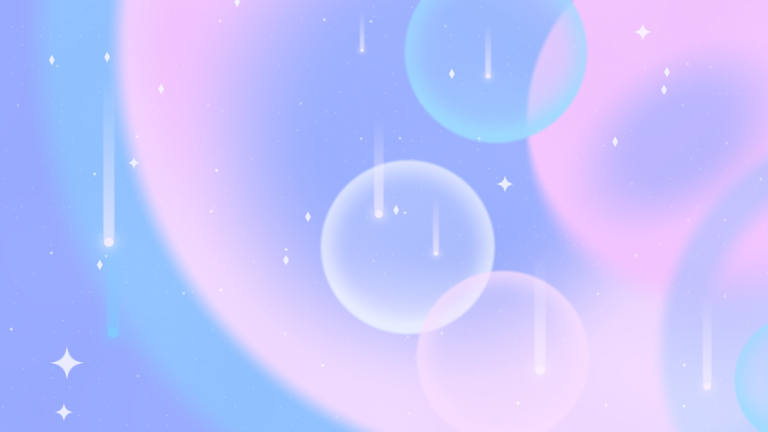
This background is drawn by a Shadertoy shader. Its source:

```glsl
// Pastel dream sky: huge soft rings, translucent bubbles, falling lights and stars.
// Circles are layered with feathered distance masks; small shapes come from loops,
// dust from a hashed grid, and faint mist from gradient noise.

const vec3 PERIWINKLE = vec3(0.60, 0.67, 1.0);
const vec3 SKY = vec3(0.57, 0.76, 1.0);
const vec3 LILAC = vec3(0.75, 0.76, 1.0);
const vec3 PINK = vec3(0.95, 0.77, 1.0);
const vec3 BLUSH = vec3(0.94, 0.85, 1.0);
const vec3 AQUA = vec3(0.62, 0.86, 1.0);
const vec3 PEARL = vec3(0.92, 0.94, 1.0);

// Bubbles: centre, radius
const vec3 BUBBLES[4] = vec3[4](vec3(1.148, 0.880, 0.213), vec3(0.944, 0.428, 0.203),
    vec3(1.164, 0.174, 0.201), vec3(1.852, 0.120, 0.153));
const vec3 TINTS[4] = vec3[4](AQUA, PEARL, vec3(0.97, 0.87, 1.0), AQUA);

// Falling lights: head position, tail length, head radius
const vec4 LIGHTS[8] = vec4[8](vec4(0.838, 0.884, 0.09, 0.006), vec4(1.130, 0.824, 0.12, 0.008),
    vec4(0.877, 0.505, 0.22, 0.013), vec4(1.009, 0.414, 0.13, 0.008),
    vec4(0.262, 0.231, 0.22, 0.017), vec4(0.252, 0.440, 0.38, 0.015),
    vec4(1.250, 0.144, 0.26, 0.015), vec4(1.637, 0.106, 0.21, 0.012));

// Four-pointed stars: position, size
const vec3 STARS[5] = vec3[5](vec3(0.155, 0.160, 0.046), vec3(0.148, 0.046, 0.026),
    vec3(1.169, 0.574, 0.025), vec3(1.488, 0.926, 0.026), vec3(0.310, 0.623, 0.018));

const vec2 DIAMONDS[12] = vec2[12](vec2(0.373, 0.794), vec2(0.662, 0.398), vec2(0.917, 0.514),
    vec2(0.713, 0.498), vec2(0.120, 0.861), vec2(0.248, 0.868), vec2(1.046, 0.829),
    vec2(1.424, 0.672), vec2(1.544, 0.833), vec2(1.537, 0.792), vec2(0.549, 0.995), vec2(0.231, 0.387));

vec2 hash2(vec2 p) {
    vec3 q = fract(p.xyx * vec3(0.1031, 0.1030, 0.0973));
    q += dot(q, q.yzx + 33.33);
    return fract((q.xx + q.yz) * q.zy);
}

float corner(vec2 cell, vec2 offset) {
    return dot(hash2(cell) * 2.0 - 1.0, offset);
}

float gradientNoise(vec2 p) {
    vec2 i = floor(p), f = fract(p), u = f * f * (3.0 - 2.0 * f), e = vec2(1.0, 0.0);
    return mix(mix(corner(i, f), corner(i + e, f - e), u.x),
               mix(corner(i + e.yx, f - e.yx), corner(i + 1.0, f - 1.0), u.x), u.y);
}

// 1 inside, 0 outside, with a feathered border around d = 0
float inside(float d, float feather) {
    return 1.0 - smoothstep(-feather, feather, d);
}

vec3 drawRings(vec2 p) {
    // Broad blue halo and the giant blush disc with its blue heart
    float d = length(p - vec2(1.262, 0.896));
    vec3 col = mix(PERIWINKLE, SKY, inside(d - 1.17, 0.05));
    float heart = length(p - vec2(1.02, 0.70));
    vec3 disc = mix(PINK, BLUSH, smoothstep(0.85, 0.25, p.y));
    disc = mix(disc, LILAC, 0.45 * inside(heart - 0.52, 0.18));
    disc = mix(disc, vec3(0.61, 0.69, 1.0), 1.0 - smoothstep(0.26, 0.62, heart));
    disc = mix(disc, BLUSH, 0.6 * smoothstep(0.86, 0.98, d));
    col = mix(col, disc, inside(d - 0.99, 0.03));

    // Pink disc on the right with a slanted lilac hollow
    d = length(p - vec2(1.632, 0.722)) - 0.412;
    vec2 q = mat2(0.8, -0.6, 0.6, 0.8) * (p - vec2(1.57, 0.68));
    float hollow = 1.0 - smoothstep(0.07, 0.25, length(q * vec2(0.75, 1.2)));
    vec3 rose = mix(PINK, vec3(0.71, 0.71, 1.0), 0.9 * hollow);
    col = mix(col, rose, inside(d, mix(0.05, 0.008, smoothstep(0.3, 0.75, p.y))));

    // Partly visible arc in the lower right corner
    d = length(p - vec2(2.06, 0.19)) - 0.53;
    float warm = smoothstep(-0.06, -0.13, d) * smoothstep(0.25, 0.45, p.y);
    vec3 arc = mix(LILAC, vec3(0.80, 0.84, 1.0), smoothstep(0.4, 0.0, p.y));
    return mix(col, mix(arc, PINK, warm), 0.9 * inside(d, 0.025));
}

vec3 drawBubble(vec3 col, vec2 p, vec3 bubble, vec3 tint) {
    vec2 q = (p - bubble.xy) / bubble.z;
    float r = length(q);
    float rim = smoothstep(0.55, 1.0, r);
    float floorGlow = smoothstep(0.0, -1.0, q.y);
    float alpha = 0.22 + 0.55 * rim * rim + 0.3 * floorGlow;
    return mix(col, tint, min(alpha, 0.9) * inside(r - 0.99, 0.025));
}

vec3 drawLight(vec3 col, vec2 p, vec4 light, vec3 tint, float px) {
    vec2 q = p - light.xy;
    float tail = inside(abs(q.x) - light.w * 0.85, px + 0.001);
    tail *= step(0.0, q.y) * clamp(1.0 - q.y / light.z, 0.0, 1.0);
    float head = inside(length(q) - light.w * 0.8, px + 0.001);
    float halo = exp(-dot(q, q) / (light.w * light.w * 2.5));
    return mix(col, tint, max(max(0.65 * tail, 0.9 * head), 0.4 * halo));
}

float star(vec2 q, float size, float px) {
    vec2 a = sqrt(abs(q) / size);
    return inside(a.x + a.y - 1.0, 0.05 + px / size);
}

// One jittered speck in some of the grid cells
float dust(vec2 p, float cell, float radius, float density, float px) {
    vec2 id = floor(p / cell), h = hash2(id + 7.0);
    vec2 q = (fract(p / cell) - 0.25 - 0.5 * h) * cell;
    return step(hash2(id + 51.0).x, density) * h.y * inside(length(q) - radius, px);
}

void mainImage(out vec4 fragColor, in vec2 fragCoord) {
    float px = 1.0 / iResolution.y;
    vec2 p = fragCoord * px;
    vec3 col = drawRings(p) + 0.02 * gradientNoise(p * 4.0);

    for (int i = 0; i < 4; i++) col = drawBubble(col, p, BUBBLES[i], TINTS[i]);

    // Specks, then falling lights, then sparkles
    float specks = 0.4 * dust(p, 0.022, 0.0012, 0.3, px) + 0.8 * dust(p, 0.09, 0.003, 0.3, px);
    col = mix(col, vec3(1.0), specks);
    for (int i = 0; i < 8; i++) {
        vec3 tint = i == 4 ? vec3(0.50, 0.80, 1.0) : vec3(0.98, 0.94, 1.0);
        col = drawLight(col, p, LIGHTS[i], tint, px);
    }
    float sparkle = 0.0;
    for (int i = 0; i < 5; i++) sparkle = max(sparkle, star(p - STARS[i].xy, STARS[i].z, px));
    for (int i = 0; i < 12; i++) {
        vec2 q = abs(p - DIAMONDS[i]);
        sparkle = max(sparkle, inside(q.x * 1.8 + q.y - 0.012, px * 1.5));
    }
    col = mix(col, vec3(0.97, 0.97, 1.0), 0.85 * sparkle);
    fragColor = vec4(clamp(col, 0.0, 1.0), 1.0);
}
```
